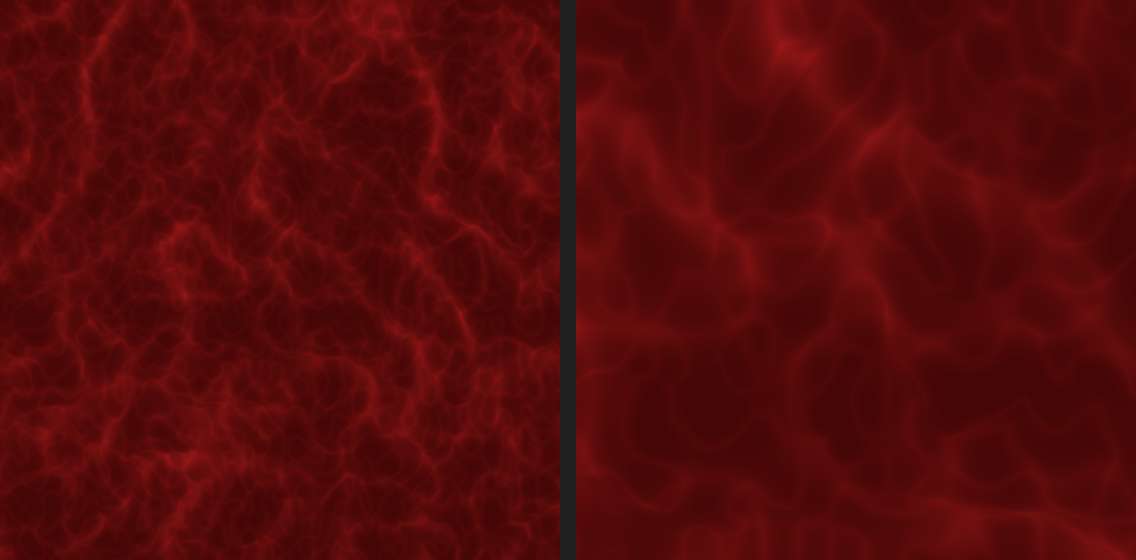
Left: the whole. Right: its middle third, enlarged.
Write a WebGL 1 fragment shader that draws this texture.

```glsl
precision highp float;
// Dark red membrane crossed by soft glowing veins and small scalloped cells.
// Ridges along the zero lines of gradient noise are summed over three octaves,
// each pulled downwards by the ridges before it to crisp the lower cell rims.
uniform vec2 u_resolution;

vec2 randomGradient(vec2 cell) {
  vec3 h = fract(cell.xyx * vec3(0.1031, 0.1030, 0.0973));
  h += dot(h, h.yzx + 33.33);
  float angle = 6.28318 * fract((h.x + h.y) * h.z);
  return vec2(cos(angle), sin(angle));
}

float gradientNoise(vec2 p) {
  vec2 cell = floor(p);
  vec2 f = p - cell;
  vec2 blend = f * f * f * (f * (f * 6.0 - 15.0) + 10.0);
  vec2 right = vec2(1.0, 0.0);
  vec2 up = vec2(0.0, 1.0);
  float a = dot(randomGradient(cell), f);
  float b = dot(randomGradient(cell + right), f - right);
  float c = dot(randomGradient(cell + up), f - up);
  float d = dot(randomGradient(cell + 1.0), f - 1.0);
  return mix(mix(a, b, blend.x), mix(c, d, blend.x), blend.y);
}

// Peaks at 1 on the zero lines of the noise, with a rounded crest
float ridge(vec2 p) {
  float n = gradientNoise(p);
  return exp(8.0 * (0.03 - sqrt(n * n + 0.0009)));
}

float veins(vec2 p) {
  // Fold the plane vertically so that cells get sharp, scalloped bottoms
  vec2 q = p;
  q.y -= 0.012 * ridge(p * 13.0 + 41.7);
  q.x += 0.010 * gradientNoise(p * 9.0 + 87.3);

  float total = 0.0;
  float weight = 0.46;
  float frequency = 6.2;
  // Slow variation makes the large veins fade in and out
  float strength = 1.0 + 1.1 * gradientNoise(p * 4.0 + 13.1);
  for (int i = 0; i < 3; i++) {
    float crest = ridge(q * frequency + 19.4 * float(i));
    total += weight * strength * crest;
    q.y -= 0.05 / frequency * crest;
    strength = 1.0;
    weight *= 0.7;
    frequency *= 2.07;
  }
  return total;
}

void main() {
  vec2 p = gl_FragCoord.xy / u_resolution.y;
  float glow = pow(veins(p * vec2(1.06, 0.94)), 1.4);

  vec3 darkFlesh = vec3(0.265, 0.022, 0.022);
  vec3 veinLight = vec3(0.25, 0.054, 0.054);
  gl_FragColor = vec4(darkFlesh + veinLight * glow, 1.0);
}
```
